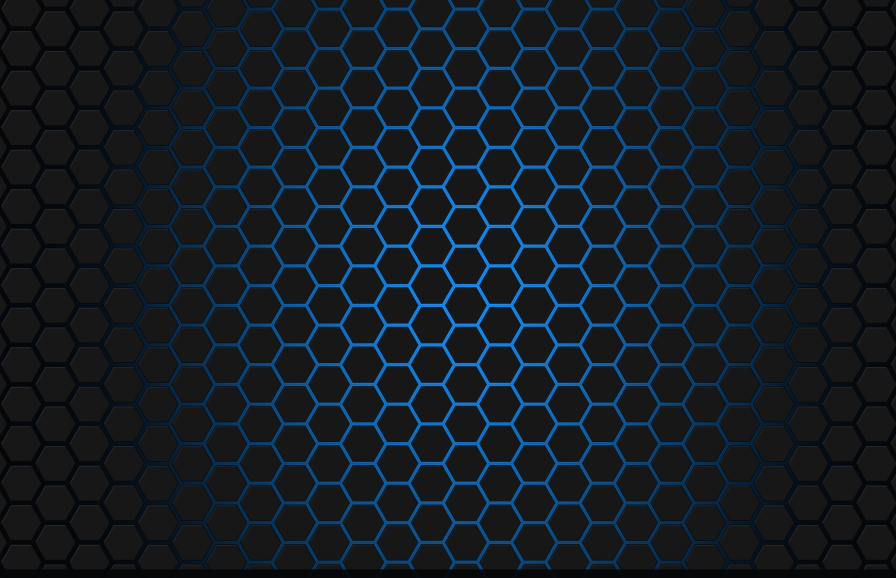
Give the GLSL for this pattern, as a Shadertoy shader.

```glsl
// Dark hexagon plates with a blue glow shining through the grooves between them.

#define ROWS 14.63                      // plates per canvas height
#define ORIGIN vec2(0.031, 0.040)       // centre of one plate
#define GROOVE 0.062                    // half width of the groove, in plate heights
#define CORE 0.040                      // half width of the glowing line
#define RIM 0.020                       // width of the lit bevel
#define GLOW_CENTER vec2(0.030, 0.005)
#define GLOW_SIZE vec2(0.48, 0.62)
#define PLATE vec3(0.090, 0.092, 0.090)
#define SHADOW vec3(0.018, 0.022, 0.028)
#define BLUE vec3(0.110, 0.560, 0.960)
#define STEEL vec3(0.165, 0.190, 0.220)
#define BASE_STRIP 0.015                // dark band along the bottom

// Offset from the centre of the nearest flat-topped hexagon of unit height.
vec2 hexCell(vec2 q) {
    vec2 period = vec2(sqrt(3.0), 1.0);
    vec2 a = mod(q + 0.5 * period, period) - 0.5 * period;
    vec2 b = mod(q, period) - 0.5 * period;
    return dot(a, a) < dot(b, b) ? a : b;
}

// Distance to the cell border in x, outward normal of the nearest side in yz.
vec3 hexEdge(vec2 cell) {
    vec2 slope = vec2(0.5 * sqrt(3.0), 0.5);
    vec2 m = abs(cell);
    float slanted = dot(m, slope);
    vec2 normal = sign(cell) * (m.y > slanted ? vec2(0.0, 1.0) : slope);
    return vec3(0.5 - max(m.y, slanted), normal);
}

// Smooth coverage of the band closer than width to the border.
float band(float dist, float width, float soft) {
    return smoothstep(-soft, soft, width - dist);
}

void mainImage(out vec4 fragColor, in vec2 fragCoord) {
    vec2 p = (fragCoord - 0.5 * iResolution.xy) / iResolution.y;
    float soft = 0.7 * ROWS / iResolution.y;

    vec3 edge = hexEdge(hexCell((p - ORIGIN) * ROWS));
    float dist = edge.x;

    // Elliptical falloff of the light behind the plates
    vec2 g = (p - GLOW_CENTER) / GLOW_SIZE;
    float glow = exp(-dot(g, g));

    // Groove and bevel, lit from the upper left
    float groove = band(dist, GROOVE, soft);
    float rim = band(dist, GROOVE + RIM, soft) - groove;
    float lit = max(dot(edge.yz, vec2(-0.5, 0.866)), 0.0);
    vec3 col = mix(PLATE, SHADOW + 0.16 * BLUE * glow, groove);
    col = mix(col, STEEL, rim * lit * (1.0 - 0.8 * glow));

    // Glowing line with a faint seam along its middle
    float core = band(dist, CORE, soft);
    float seam = band(dist, 0.010, soft);
    col = mix(col, BLUE * glow * (1.0 - 0.15 * seam), core * smoothstep(0.02, 0.35, glow));

    // Dark strip at the foot
    float px = 1.0 / iResolution.y;
    float strip = 1.0 - smoothstep(BASE_STRIP - px, BASE_STRIP + px, p.y + 0.5);
    col = mix(col, SHADOW, 0.9 * strip);

    fragColor = vec4(col, 1.0);
}
```
